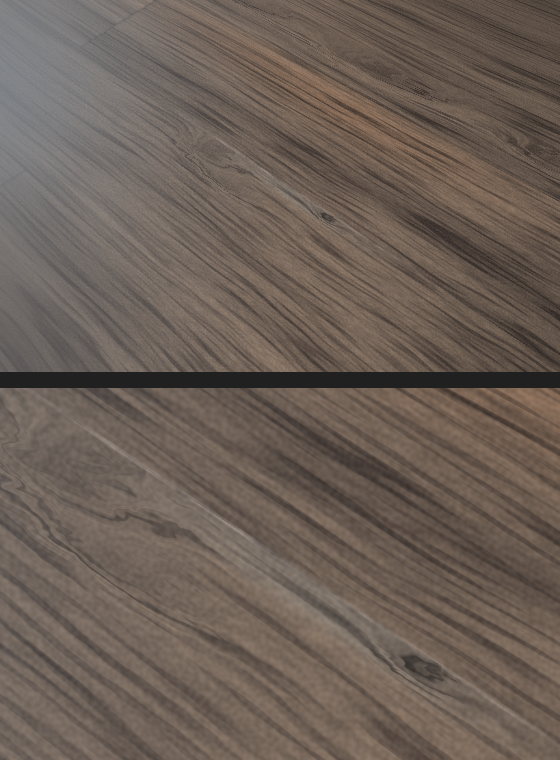
Top, the full canvas; bottom, a detail of the centre.
Give the GLSL for this texture, as a Shadertoy shader.

```glsl
#define VANISH vec2(-1.96, 2.33)
#define FIRST_SEAM 1.136
#define PLANK_WIDTH 0.358
#define DARK_WOOD vec3(0.225, 0.182, 0.160)
#define LIGHT_WOOD vec3(0.530, 0.445, 0.375)
#define RUST vec3(0.500, 0.375, 0.285)
#define SAPWOOD vec3(0.500, 0.465, 0.425)
#define SHEEN vec3(0.515, 0.545, 0.580)
#define GRAIN_CONTRAST 1.0
#define KNOT_BULGE 1.9

// Knots: across, along, width, length
const vec4 KNOTS[6] = vec4[6](
    vec4(1.448, 0.76, 0.034, 0.075),
    vec4(1.480, 1.13, 0.010, 0.035),
    vec4(1.405, 0.87, 0.018, 0.080),
    vec4(1.950, 0.82, 0.038, 0.200),
    vec4(1.950, 1.34, 0.030, 0.110),
    vec4(1.970, 0.43, 0.030, 0.090));

vec2 hashGradient(vec2 cell) {
    vec3 q = fract(cell.xyx * vec3(0.1031, 0.1030, 0.0973));
    q += dot(q, q.yzx + 33.33);
    float angle = 6.2832 * fract((q.x + q.y) * q.z);
    return vec2(cos(angle), sin(angle));
}

float gradientNoise(vec2 p) {
    vec2 i = floor(p), f = p - i;
    vec2 w = f * f * f * (f * (f * 6.0 - 15.0) + 10.0);
    vec2 e = vec2(0.0, 1.0);
    float a = dot(hashGradient(i), f);
    float b = dot(hashGradient(i + e.yx), f - e.yx);
    float c = dot(hashGradient(i + e.xy), f - e.xy);
    float d = dot(hashGradient(i + e.yy), f - e.yy);
    return mix(mix(a, b, w.x), mix(c, d, w.x), w.y);
}

float bell(float x, float center, float width) {
    float d = (x - center) / width;
    return exp(-d * d);
}

float plankIndex(float across) {
    return floor((across - FIRST_SEAM) / PLANK_WIDTH);
}

void mainImage(out vec4 fragColor, in vec2 fragCoord) {
    vec2 p = fragCoord / iResolution.y;
    float pixel = 1.0 / iResolution.y;

    // Floor coordinates in perspective
    float depth = VANISH.y - p.y;
    float across = (p.x - VANISH.x) / depth;
    float along = 0.62 * p.x + 1.0 - p.y;
    float toPaper = depth / sqrt(1.0 + across * across);

    // Planks and their ends
    float id = plankIndex(across);
    float buttAt = id == 1.0 ? 0.26 : (id == -1.0 ? 0.50 : -9.0);
    float beyond = step(along, buttAt);
    float seed = id * 17.3 + beyond * 41.7 + 60.0;

    // Grain lines bend around the knots
    float line = across
        + 0.016 * gradientNoise(vec2(across * 5.0, along * 2.0) + seed)
        + 0.004 * gradientNoise(vec2(across * 24.0, along * 7.0) + seed);
    float knotShade = 0.0;
    for (int i = 0; i < 6; i++) {
        vec4 k = KNOTS[i];
        vec2 d = (vec2(across, along) - k.xy) / k.zw;
        d += 0.45 * gradientNoise(d * 1.7 + float(i) * 9.0);
        d += 0.20 * gradientNoise(d * 4.5 + float(i) * 5.0);
        float bump = exp(-dot(d, d)) * float(plankIndex(k.x) == id);
        line += KNOT_BULGE * k.z * bump;
        knotShade += bump * bump;
    }

    // Layered grain, softer out of focus
    float focus = mix(0.35, 1.0, smoothstep(-0.1, 0.55, p.x))
        * (1.0 - 0.35 * smoothstep(0.65, 1.05, p.y));
    float bands = gradientNoise(vec2(line * 21.0, along * 0.9) + seed);
    float streaks = gradientNoise(vec2(line * 72.0, along * 2.0) + seed * 1.3);
    float fibres = gradientNoise(vec2(line * 135.0, along * 4.5) + seed * 1.7);
    float pores = gradientNoise(vec2(line * 190.0, along * 34.0) + seed * 2.1);
    float darkLines = smoothstep(0.02, 0.36, streaks + 0.45 * fibres);
    float vein = smoothstep(0.04, 0.30, fibres + 0.25 * pores);
    float tone = 0.78 + GRAIN_CONTRAST * (0.42 * bands - 0.25 * darkLines
        + focus * (0.26 * pores - 0.34 * vein));
    tone -= 0.20 * knotShade;
    tone += 0.14 * beyond + 0.05 * float(id == 0.0) - 0.04 * float(id > 1.0);
    if (id == 1.0) {
        tone -= 0.26 * bell(line, 1.61, 0.022) + 0.15 * bell(across, 1.50, 0.06);
    }
    vec3 color = mix(DARK_WOOD, LIGHT_WOOD, clamp(tone, 0.0, 1.15));

    // Rusty band and pale sapwood wedge
    float rust = bell(across, 1.78, 0.09) * bell(along, 0.80, 0.60) * float(id == 1.0);
    color = mix(color, RUST * (0.45 + 0.85 * tone), 0.70 * rust);
    float wedge = smoothstep(1.455, 1.475, across + 0.25 * (line - across))
        * bell(along, 1.02, 0.20) * float(id == 0.0);
    color = mix(color, SAPWOOD * (0.45 + 0.80 * tone), 0.60 * wedge);

    // Seams: fine dark gaps, a worn bright edge on the middle one
    float cell = (across - FIRST_SEAM) / PLANK_WIDTH;
    float seamDistance = abs(cell - floor(cell + 0.5)) * PLANK_WIDTH * toPaper;
    float seam = 1.0 - smoothstep(0.0004, 0.0022 + pixel, seamDistance);
    float middle = float(floor(cell + 0.5) == 1.0);
    float wear = middle * smoothstep(0.50, 0.70, along) * (1.0 - smoothstep(1.25, 1.75, along));
    wear *= 0.75 + 0.9 * gradientNoise(vec2(along * 26.0, 3.5));
    color *= 1.0 - 0.14 * seam * (1.0 - wear);
    color += 0.13 * seam * wear;
    float butt = 1.0 - smoothstep(0.001, 0.004 + pixel, abs(along - buttAt));
    color *= 1.0 - 0.15 * butt;

    // Window sheen from the left, shade toward the right corners
    vec2 g = (p - vec2(0.0, 0.78)) / vec2(0.36, 0.32);
    float glow = 0.28 * exp(-dot(g, g));
    float haze = 0.09 + 0.47 * (1.0 - smoothstep(-0.1, 1.0, p.x + 0.12 * (1.0 - p.y)));
    color = mix(color, SHEEN, clamp(glow + haze, 0.0, 0.82));
    float corner = smoothstep(0.75, 1.55, p.x) * (0.35 + 1.3 * abs(p.y - 0.45));
    color *= 1.0 - 0.24 * corner;
    color *= 1.0 - 0.14 * (1.0 - smoothstep(0.0, 0.6, length(p)));

    // Fine surface speckle
    color += 0.050 * focus * gradientNoise(p * 200.0);
    fragColor = vec4(color, 1.0);
}
```
